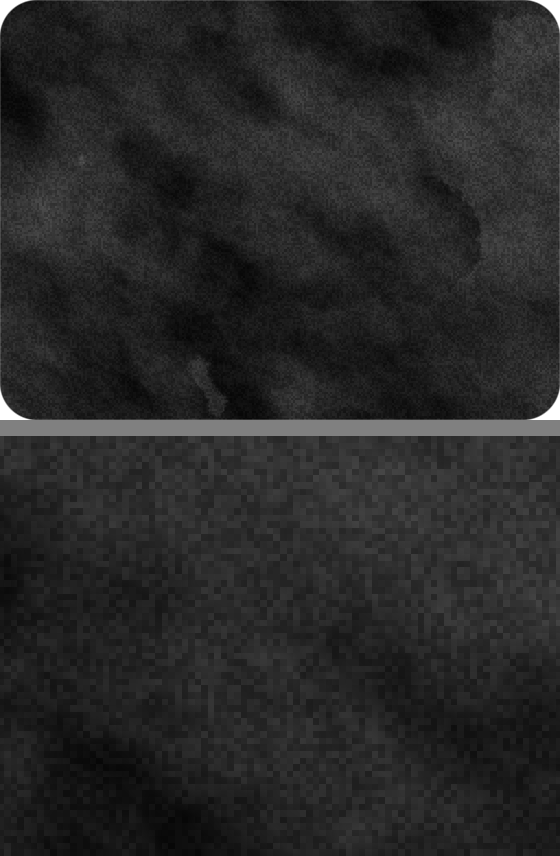
Top, the full canvas; bottom, a detail of the centre.
A Shadertoy shader for this texture:

```glsl
#define BASE_TONE 0.122
#define CLOUD_CONTRAST 0.31
#define CLOUD_SCALE 3.6
#define GRAIN_CELLS 192.0
#define GRAIN_AMOUNT 0.31
#define TEAR_ROUGHNESS 0.07
#define EDGE_SOFTNESS 0.006
#define CORNER_RADIUS 0.088

// Soft pools of light and shade: centre, radius, strength
const int POOLS = 12;
const vec4 pools[POOLS] = vec4[](
    vec4(1.23, 0.76, 0.20, 0.085), vec4(1.28, 0.55, 0.17, 0.060),
    vec4(1.03, 0.77, 0.12, 0.050), vec4(0.04, 0.55, 0.16, 0.040),
    vec4(0.60, 0.62, 0.19, 0.028), vec4(0.68, 0.04, 0.08, 0.050),
    vec4(0.41, 0.34, 0.17, -0.050), vec4(1.02, 0.16, 0.16, -0.030),
    vec4(0.12, 0.88, 0.20, -0.025), vec4(0.60, 0.88, 0.17, -0.025),
    vec4(1.01, 0.98, 0.17, -0.045), vec4(0.92, 0.42, 0.15, -0.025));

float hash(vec2 p) {
    vec3 h = fract(p.xyx * vec3(0.1031, 0.1030, 0.0973));
    h += dot(h, h.yzx + 33.33);
    return fract((h.x + h.y) * h.z);
}

// Cellular noise with each cell's tone blended softly into its neighbours
float cellNoise(vec2 p) {
    vec2 cell = floor(p);
    float total = 0.0, weights = 0.0;
    for (int j = -1; j <= 1; j++)
    for (int i = -1; i <= 1; i++) {
        vec2 id = cell + vec2(i, j);
        vec2 d = id + vec2(hash(id + 7.3), hash(id + 51.9)) - p;
        float w = exp(-6.0 * dot(d, d));
        total += w * hash(id + 113.0);
        weights += w;
    }
    return total / weights;
}

float clouds(vec2 p) {
    float sum = 0.0, amp = 0.5;
    for (int i = 0; i < 5; i++) {
        sum += amp * (cellNoise(p) - 0.5);
        p = mat2(0.8, 0.6, -0.6, 0.8) * p * 2.1 + 17.0;
        amp *= 0.6;
    }
    return sum;
}

float segmentDistance(vec2 p, vec2 a, vec2 b) {
    vec2 pa = p - a, ba = b - a;
    return length(pa - ba * clamp(dot(pa, ba) / dot(ba, ba), 0.0, 1.0));
}

float tornMask(float d) {
    return smoothstep(-EDGE_SOFTNESS, EDGE_SOFTNESS, d);
}

void mainImage(out vec4 fragColor, in vec2 fragCoord) {
    vec2 p = fragCoord / iResolution.y;
    vec2 size = vec2(iResolution.x / iResolution.y, 1.0);

    // Mottled pigment, drawn out along the falling diagonal
    vec2 flow = vec2(dot(p, vec2(0.8, -0.6)) * 0.75, dot(p, vec2(0.6, 0.8)) * 1.15);
    float tone = BASE_TONE + CLOUD_CONTRAST * clouds(flow * CLOUD_SCALE + 4.0);
    float ragged = TEAR_ROUGHNESS * clouds(p * 14.0 + 40.0);
    vec2 warped = p + 0.12 * vec2(clouds(p * 4.0 + 9.0), clouds(p * 4.0 + 71.0));

    // Dark round stain with a torn, backlit right rim
    vec2 fromStain = p - vec2(0.99, 0.43);
    float rim = length(fromStain) - 0.15 + ragged;
    float facing = smoothstep(0.02, 0.13, fromStain.x + 0.25 * fromStain.y);
    float outside = tornMask(rim);
    float stain = (1.0 - outside) * facing;

    for (int i = 0; i < POOLS; i++) {
        vec2 d = (warped - pools[i].xy) / pools[i].z;
        float glow = pools[i].w * exp(-dot(d, d));
        tone += glow > 0.0 ? glow * (1.0 - 0.8 * stain) : glow;
    }
    tone += 0.075 * outside * facing * exp(-max(rim, 0.0) * 20.0);

    // Pale wash stopping sharply at the upper right
    float wash = min(p.x - 1.175, 0.95 - p.y) + ragged;
    tone += 0.07 * tornMask(wash) * smoothstep(0.62, 0.9, p.y);

    // Diagonal crease, bare patch and tiny fleck
    float crease = segmentDistance(warped, vec2(0.72, 0.45), vec2(0.88, 0.31)) / 0.035;
    tone -= 0.05 * exp(-crease * crease);
    float patchEdge = 0.03 - segmentDistance(p, vec2(0.475, 0.11), vec2(0.515, 0.05));
    tone += 0.09 * tornMask(patchEdge + ragged) * smoothstep(0.42, 0.48, p.x);
    tone += 0.12 * tornMask(0.007 - length((p - vec2(0.195, 0.62)) * vec2(1.0, 0.7)));

    // Fine paper grain
    tone = max(tone, 0.045);
    float grain = hash(floor(p * GRAIN_CELLS) + 211.0) - 0.5;
    tone = clamp(tone + grain * (GRAIN_AMOUNT * tone + 0.025), 0.015, 0.36);

    // White rounded corners
    vec2 q = abs(p - 0.5 * size) - 0.5 * size + CORNER_RADIUS;
    float card = length(max(q, 0.0)) - CORNER_RADIUS;
    float pixel = 1.0 / iResolution.y;
    fragColor = vec4(vec3(mix(tone, 1.0, smoothstep(-pixel, pixel, card))), 1.0);
}
```
